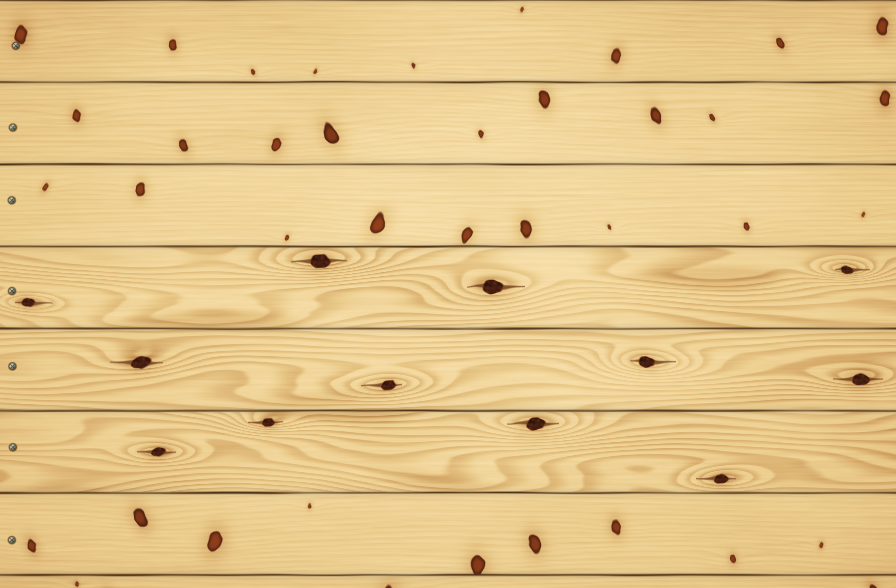
Reproduce this texture procedurally as a Shadertoy shader.

```glsl
const float PLANK = 0.1397;         // plank height, canvas height = 1
const float SEAM = 0.0016;          // half width of the gap
const float FIGURED_FIRST = 3.0;    // planks with wavy figure, from the top
const float FIGURED_LAST = 5.0;
const float RING_DENSITY = 58.0;
const float PLAIN_KNOTS = 9.0;
const float FIGURED_KNOTS = 4.0;
const float SCREW_X = 0.024;
const float SCREW_RADIUS = 0.0062;

const vec3 PALE = vec3(0.97, 0.875, 0.67);
const vec3 STRAW = vec3(0.92, 0.80, 0.55);
const vec3 TAN = vec3(0.86, 0.70, 0.45);
const vec3 UMBER = vec3(0.76, 0.56, 0.31);
const vec3 RUST = vec3(0.58, 0.25, 0.10);
const vec3 BARK = vec3(0.16, 0.07, 0.05);
const vec3 CRACK = vec3(0.46, 0.26, 0.12);
const vec3 GAP = vec3(0.32, 0.20, 0.09);
const vec3 STEEL = vec3(0.56, 0.66, 0.60);

vec2 hash(vec2 p) {
    vec3 q = fract(p.xyx * vec3(0.1031, 0.1030, 0.0973));
    q += dot(q, q.yzx + 33.33);
    return fract((q.xx + q.yz) * q.zy);
}

float gradientNoise(vec2 p) {
    vec2 i = floor(p), f = fract(p);
    vec2 u = f * f * f * (f * (f * 6.0 - 15.0) + 10.0);
    vec2 o = vec2(0.0, 1.0);
    float a = dot(hash(i) * 2.0 - 1.0, f);
    float b = dot(hash(i + o.yx) * 2.0 - 1.0, f - o.yx);
    float c = dot(hash(i + o.xy) * 2.0 - 1.0, f - o.xy);
    float d = dot(hash(i + o.yy) * 2.0 - 1.0, f - o.yy);
    return mix(mix(a, b, u.x), mix(c, d, u.x), u.y);
}

// Tone 0 to 3 runs from pale sapwood to umber
vec3 woodColour(float tone) {
    vec3 c = mix(PALE, STRAW, clamp(tone, 0.0, 1.0));
    c = mix(c, TAN, clamp(tone - 1.0, 0.0, 1.0));
    return mix(c, UMBER, clamp(tone - 2.0, 0.0, 1.5));
}

// Coverage of a shape from its signed distance
float cover(float d, float blur) {
    return 1.0 - smoothstep(-blur, blur, d);
}

void mainImage(out vec4 fragColor, in vec2 fragCoord) {
    float pixel = 1.0 / iResolution.y;
    float aspect = iResolution.x * pixel;
    vec2 p = fragCoord * pixel;
    float row = floor((1.0 - p.y) / PLANK);
    vec2 q = vec2(p.x, (0.5 - fract((1.0 - p.y) / PLANK)) * PLANK);
    vec2 grainPos = q + vec2(row * 7.3 + 20.0, row * 3.7 + 20.0);
    float figured = step(FIGURED_FIRST, row) * step(row, FIGURED_LAST);

    // Knots: ring swelling, stain, splits and core
    float swell = 0.0, stain = 0.0, split = 0.0, core = 0.0;
    vec3 coreColour = RUST;
    float count = mix(PLAIN_KNOTS, FIGURED_KNOTS, figured);
    for (float i = 0.0; i < PLAIN_KNOTS; i++) {
        if (i >= count) break;
        vec2 place = hash(vec2(i + 3.0, row * 13.0 + 5.0));
        vec2 kind = hash(vec2(i * 5.0 + 41.0, row * 7.0 + 19.0));
        vec2 centre = vec2((i + 0.1 + 0.8 * place.x) / count * aspect,
                           (place.y - 0.5) * 0.8 * PLANK);
        float radius = mix(mix(0.0035, 0.0165, kind.x * kind.x),
                           mix(0.008, 0.015, kind.x), figured);
        vec2 d = q - centre;
        d.x += d.y * (kind.y - 0.5) * 0.7;
        vec2 oval = d * mix(vec2(1.25, 0.85), vec2(0.8, 1.15), figured);
        float edge = length(oval) / radius + 0.35 * gradientNoise(d / radius + i * 9.0 + 30.0) - 1.0;

        vec2 wide = d / vec2(radius * 7.0, radius * 2.2);
        swell += (3.0 + 2.0 * kind.y) * exp(-dot(wide, wide));
        stain += exp(-dot(oval, oval) / (radius * radius * 3.5));

        float reach = radius * (2.2 + 2.8 * (d.x > 0.0 ? kind.y : 1.0 - kind.y));
        float taper = max(1.0 - abs(d.x) / reach, 0.0);
        float wobble = 0.004 * gradientNoise(vec2(d.x * 40.0 + 50.0, i + 0.5));
        split = max(split, figured * step(0.01, taper)
                    * cover(abs(d.y + wobble) - radius * 0.5 * taper * taper - 0.0008, pixel));

        float inside = cover(edge, max(0.12, pixel / radius));
        float char_ = mix(smoothstep(-0.6, 0.0, edge) * 0.5 + 0.2 * kind.y,
                          0.75 + 0.5 * gradientNoise(d / radius * 2.0 + 60.0), figured);
        coreColour = mix(coreColour, mix(RUST, BARK, char_), inside);
        core = max(core, inside);
    }

    // Growth rings bend around the knots
    float drift = gradientNoise(grainPos * vec2(2.3, 13.0));
    float phase = q.y * mix(115.0, RING_DENSITY, figured)
        + gradientNoise(vec2(grainPos.x * 1.3, row + 0.5)) * 4.0
        + drift * mix(1.5, 5.5, figured) + swell * mix(0.25, 1.0, figured)
        + 0.25 * gradientNoise(grainPos * vec2(9.0, 60.0));
    float ring = fract(phase);
    float lateWood = smoothstep(0.25, 0.85, ring) * (1.0 - smoothstep(0.85, 1.0, ring));
    lateWood *= 1.0 - smoothstep(0.35, 0.9, fwidth(phase));
    float fibre = gradientNoise(grainPos * vec2(5.0, 170.0))
        + 0.6 * gradientNoise(grainPos * vec2(22.0, 330.0));
    float cloud = gradientNoise(grainPos * vec2(3.0, 7.0) + 11.0);

    // Wood tone, darker toward the canvas edges
    vec2 offCentre = fragCoord / iResolution.xy - 0.5;
    float tone = 0.12 + 2.9 * dot(offCentre, offCentre) + 0.45 * fibre + 0.5 * cloud;
    tone += lateWood * mix(0.3, 1.15 + 0.8 * cloud, figured);
    tone += figured * (0.15 + 0.9 * smoothstep(0.22, 0.42, drift));
    tone += min(stain, 1.0) * 1.3;
    vec3 colour = woodColour(tone);
    colour = mix(colour, CRACK, split * 0.85);
    colour = mix(colour, coreColour, core);

    // One screw near the left end of each plank
    vec2 jitter = hash(vec2(row + 8.0, 71.0)) - 0.5;
    vec2 s = q - vec2(SCREW_X + jitter.x * 0.008, jitter.y * 0.03);
    float screw = length(s) - SCREW_RADIUS;
    float slot = min(abs(s.x + s.y), abs(s.x - s.y)) - 0.0008;
    vec3 metal = STEEL + 0.3 * clamp((s.y - s.x) / SCREW_RADIUS, -1.0, 1.0);
    metal = mix(metal, BARK, 0.7 * cover(slot, pixel));
    colour = mix(colour, GAP, 0.8 * cover(screw - 0.001, pixel));
    colour = mix(colour, metal, cover(screw + 0.0015, pixel));

    // Worn gaps between planks
    float toGap = PLANK * 0.5 - abs(q.y);
    float wear = gradientNoise(vec2(p.x * 9.0, row * 2.0 + sign(q.y) + 0.5));
    colour *= 1.0 - 0.14 * exp(-toGap / 0.004);
    colour = mix(colour, GAP, clamp(0.8 + 0.5 * wear, 0.0, 1.0)
                 * cover(toGap - SEAM * (1.0 + 0.6 * wear), pixel));
    fragColor = vec4(clamp(colour, 0.0, 1.0), 1.0);
}
```
